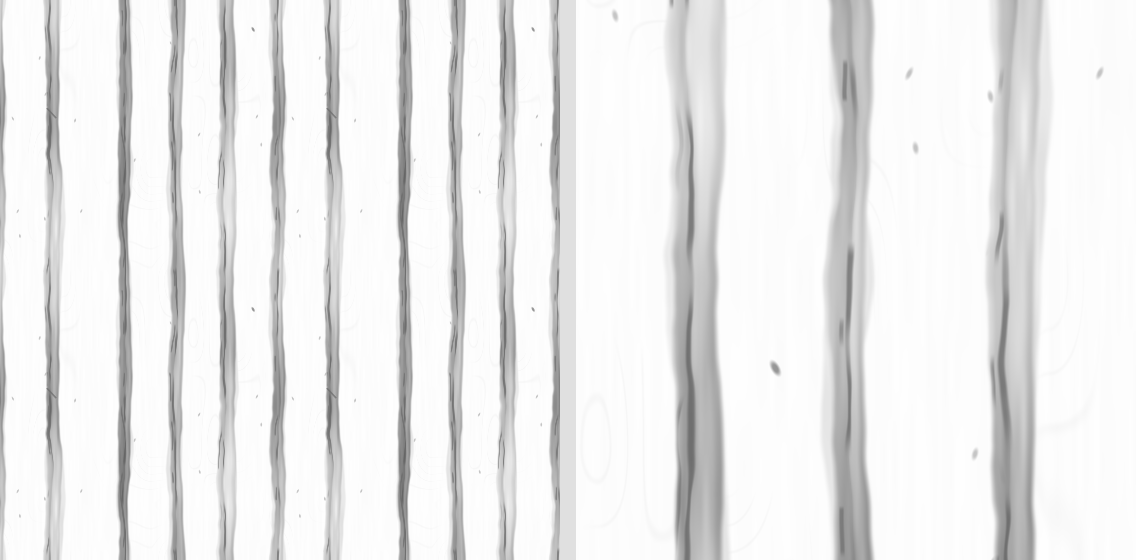
Left, the full canvas; right, a detail of the centre.
Give the GLSL for this texture map, as a three.js fragment shader.

```glsl
varying vec2 vUv;

float hash(vec2 p) {
  vec3 q = fract(p.xyx * 0.1031);
  q += dot(q, q.yzx + 33.33);
  return fract((q.x + q.y) * q.z);
}

// Value noise that wraps over the unit square
float noise(vec2 uv, vec2 cells, float seed) {
  vec2 p = uv * cells;
  vec2 i = floor(p);
  vec2 f = fract(p);
  f = f * f * (3.0 - 2.0 * f);
  vec2 a = mod(i, cells) + seed * 17.0;
  vec2 b = mod(i + 1.0, cells) + seed * 17.0;
  return mix(mix(hash(a), hash(vec2(b.x, a.y)), f.x),
             mix(hash(vec2(a.x, b.y)), hash(b), f.x), f.y);
}

// Signed noise along the height only
float waver(float y, float cells, float seed) {
  return noise(vec2(0.0, y), vec2(1.0, cells), seed) - 0.5;
}

float segment(vec2 p, vec2 a, vec2 b) {
  vec2 d = b - a;
  return length(p - a - d * clamp(dot(p - a, d) / dot(d, d), 0.0, 1.0));
}

// White board: faint grain, growth rings and scattered nicks
float board(vec2 p) {
  float grain = noise(p, vec2(150.0, 9.0), 1.0);
  float rings = abs(fract(noise(p, vec2(13.0, 5.0), 2.0) * 6.0) - 0.5);
  float patches = smoothstep(0.5, 0.8, noise(p, vec2(8.0, 6.0), 3.0));
  float grey = 0.997 - 0.012 * grain;
  grey -= 0.022 * patches * (1.0 - smoothstep(0.0, 0.09, rings));

  vec2 grid = vec2(9.0, 11.0);
  vec2 cell = floor(p * grid);
  vec2 spot = 0.25 + 0.5 * vec2(hash(cell + 5.0), hash(cell + 41.0));
  vec2 d = (fract(p * grid) - spot) / grid;
  d.x += d.y * (hash(cell + 73.0) - 0.5);
  float nick = 1.0 - smoothstep(0.001, 0.005, length(d * vec2(1.0, 0.5)));
  grey -= 0.22 * nick * step(0.86, hash(cell + 97.0));

  vec2 chip = p - vec2(0.904, 0.895);
  chip.x += 0.4 * chip.y;
  return grey - 0.4 * (1.0 - smoothstep(0.002, 0.007, length(chip * vec2(1.0, 0.6))));
}

// Gap between boards; place = centre, half width, crack position, darkest height
float gap(float grey, vec2 p, vec4 place, float tone, float seed) {
  float y = p.y;
  float x = fract(p.x - place.x + 0.5) - 0.5;
  float bend = 0.013 * waver(y, 5.0, seed);
  float left = bend - place.y + 0.012 * waver(y, 7.0, seed + 10.0)
             + 0.005 * waver(y, 31.0, seed + 20.0);
  float right = bend + place.y + 0.014 * waver(y, 6.0, seed + 30.0)
              + 0.004 * waver(y, 23.0, seed + 40.0);
  float t = (x - left) / (right - left);

  // Pale worn fringe on both sides
  float fringeL = 0.002 + 0.026 * max(0.0, waver(y, 6.0, seed + 50.0));
  float fringeR = 0.002 + 0.032 * max(0.0, waver(y, 5.0, seed + 60.0));
  float fringe = smoothstep(left - fringeL - 0.004, left - fringeL + 0.004, x)
               * (1.0 - smoothstep(right + fringeR - 0.004, right + fringeR + 0.004, x));
  grey = mix(grey, 0.88 + 0.05 * noise(p, vec2(90.0, 14.0), seed), fringe);

  // Two planes meeting at the crack, with shaded rims
  float crack = place.z + 0.22 * waver(y, 9.0, seed + 70.0);
  float darkest = 0.5 + 0.5 * cos(6.2832 * (y - place.w));
  float shade = tone + 0.16 * waver(y, 4.0, seed + 80.0) - 0.11 * darkest * darkest;
  shade += 0.09 * smoothstep(crack - 0.08, crack + 0.08, t);
  shade -= 0.09 * exp(-9.0 * abs(t - crack));
  shade -= 0.08 * smoothstep(0.72, 0.92, t);
  shade += 0.07 * (1.0 - smoothstep(0.0, 0.16, t));
  shade += 0.09 * (noise(p, vec2(140.0, 11.0), seed + 3.0) - 0.5);

  // Broken dark crack and a finer splinter beside it
  float wide = 0.001 + 0.004 * noise(vec2(0.0, y), vec2(1.0, 19.0), seed + 90.0);
  float d = abs(t - crack) * (right - left);
  float broken = smoothstep(-0.2, 0.2, waver(y, 13.0, seed + 100.0));
  shade = mix(shade, 0.36, 0.65 * broken * (1.0 - smoothstep(wide * 0.4, wide + 0.002, d)));
  float splinter = abs(t - crack + 0.2 + 0.3 * waver(y, 11.0, seed + 110.0)) * (right - left);
  float chips = smoothstep(0.08, 0.25, waver(y, 17.0, seed + 120.0));
  shade = mix(shade, 0.4, 0.6 * chips * (1.0 - smoothstep(0.001, 0.004, splinter)));

  float inside = smoothstep(left - 0.004, left + 0.004, x)
               * (1.0 - smoothstep(right - 0.004, right + 0.004, x));
  return mix(grey, shade, inside);
}

void main() {
  vec2 p = fract(vUv * 2.0);
  vec4 place[5];
  place[0] = vec4(0.188, 0.025, 0.32, 0.60);
  place[1] = vec4(0.443, 0.021, 0.55, 0.27);
  place[2] = vec4(0.631, 0.022, 0.42, 0.23);
  place[3] = vec4(0.809, 0.028, 0.33, 0.85);
  place[4] = vec4(0.992, 0.020, 0.58, 0.66);
  float tone[5];
  tone[0] = 0.75;
  tone[1] = 0.65;
  tone[2] = 0.74;
  tone[3] = 0.79;
  tone[4] = 0.71;

  float grey = board(p);
  for (int i = 0; i < 5; i++) {
    grey = gap(grey, p, place[i], tone[i], float(i) + 1.0);
  }

  // Slanted split across the first gap
  float split = segment(p, vec2(0.169, 0.612), vec2(0.199, 0.580));
  grey = mix(grey, 0.42, 0.7 * (1.0 - smoothstep(0.001, 0.005, split)));

  gl_FragColor = vec4(vec3(clamp(grey, 0.0, 1.0)), 1.0);
}
```
